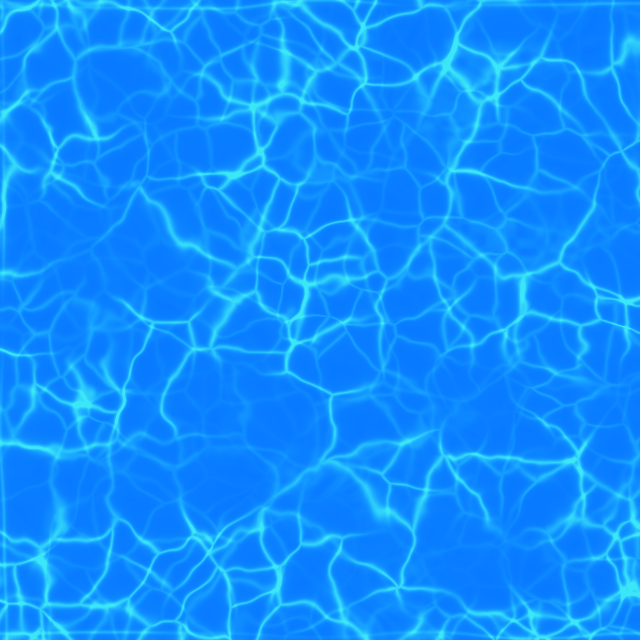
Reproduce this texture procedurally as a three.js fragment shader.

```glsl
varying vec2 vUv;

vec2 hash2(vec2 p) {
  vec3 q = fract(p.xyx * vec3(0.1031, 0.1030, 0.0973));
  q += dot(q, q.yzx + 33.33);
  return fract((q.xx + q.yz) * q.zy);
}

vec2 noise2(vec2 p) {
  vec2 cell = floor(p);
  vec2 f = fract(p);
  f = f * f * f * (f * (f * 6.0 - 15.0) + 10.0);
  vec2 low = mix(hash2(cell), hash2(cell + vec2(1.0, 0.0)), f.x);
  vec2 high = mix(hash2(cell + vec2(0.0, 1.0)), hash2(cell + 1.0), f.x);
  return mix(low, high, f.y);
}

// Distance to the nearest border between Voronoi cells
float cellBorder(vec2 p) {
  vec2 cell = floor(p);
  vec2 f = fract(p);
  vec2 nearest = vec2(0.0);
  float best = 8.0;
  for (int j = -1; j <= 1; j++) {
    for (int i = -1; i <= 1; i++) {
      vec2 g = vec2(float(i), float(j));
      vec2 r = g + hash2(cell + g) - f;
      if (dot(r, r) < best) {
        best = dot(r, r);
        nearest = r;
      }
    }
  }
  float border = 8.0;
  for (int j = -2; j <= 2; j++) {
    for (int i = -2; i <= 2; i++) {
      vec2 g = vec2(float(i), float(j));
      vec2 r = g + hash2(cell + g) - f;
      vec2 apart = r - nearest;
      if (dot(apart, apart) > 0.0001) {
        border = min(border, dot(0.5 * (r + nearest), normalize(apart)));
      }
    }
  }
  return border;
}

// Bright core with a soft halo
float glow(float d, float width) {
  float core = d / width;
  return 0.6 * exp(-core * core) + 0.4 * exp(-abs(d) / (1.5 * width));
}

// One wavering net of light, with strands that fade in and out
float lightNet(vec2 uv, float scale, float seed) {
  vec2 p = uv + seed;
  vec2 warped = p + 0.065 * (noise2(p * 7.0) - 0.5)
                  + 0.026 * (noise2(p * 19.0 + 5.0) - 0.5)
                  + 0.009 * (noise2(p * 46.0 + 9.0) - 0.5);
  float d = max(cellBorder(warped * scale), 0.0) / scale;
  vec2 fade = noise2(p * 8.0 + 31.0);
  float strength = mix(0.1, 0.8, smoothstep(0.2, 0.8, fade.x));
  return strength * glow(d, mix(0.0032, 0.0056, fade.y));
}

// Thin strands that hug the left, top and bottom sides
float sideStrands(vec2 uv) {
  vec2 wave = noise2(uv * 6.0 + 70.0);
  float left = glow(uv.x - 0.012 * wave.x, 0.003);
  float ends = glow(min(uv.y, 1.0 - uv.y) - 0.014 * wave.y, 0.003);
  return 0.5 * left * wave.y + 0.5 * ends * wave.x;
}

void main() {
  float light = lightNet(vUv, 7.0, 3.0)
              + lightNet(vUv, 9.5, 17.0)
              + 0.45 * lightNet(vUv, 14.0, 29.0)
              + sideStrands(vUv);

  // Faint wisps and soft bright patches
  vec2 haze = noise2(vUv * 11.0 + 50.0);
  float wisps = noise2(vUv * 60.0 + 8.0 * haze).x;
  light += 0.05 * wisps * haze.x + 0.22 * wisps * smoothstep(0.76, 1.0, haze.y);

  vec3 deepBlue = vec3(0.03, 0.475, 1.0);
  vec3 skyBlue = vec3(0.11, 0.68, 1.0);
  vec3 paleCyan = vec3(0.23, 0.90, 0.97);
  vec3 color = mix(deepBlue, skyBlue, clamp(light * 2.0, 0.0, 1.0));
  color = mix(color, paleCyan, clamp(light * 2.0 - 1.0, 0.0, 1.0));
  gl_FragColor = vec4(color, 1.0);
}
```
